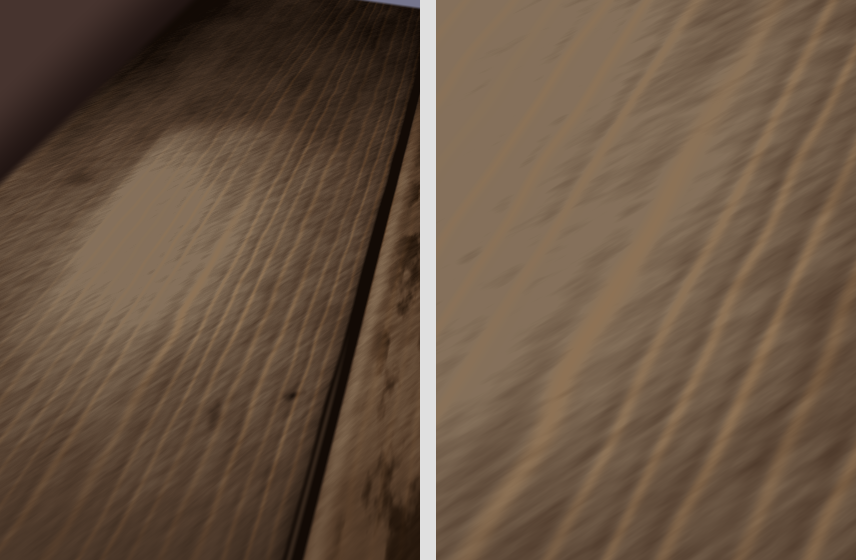
Left: the whole. Right: its middle third, enlarged.
Reproduce this texture procedurally as a Shadertoy shader.

```glsl
// Stained wooden planks in perspective, with a soft window glow, a dark gap and a blurred edge.
const vec3 DEEP = vec3(0.07, 0.04, 0.02);
const vec3 BROWN = vec3(0.32, 0.24, 0.18);
const vec3 PALE = vec3(0.52, 0.44, 0.355);
const vec3 AMBER = vec3(0.035, 0.008, -0.020);
const vec3 CLOTH_DARK = vec3(0.12, 0.075, 0.065);
const vec3 CLOTH_LIGHT = vec3(0.28, 0.205, 0.185);
const vec3 SKY = vec3(0.46, 0.46, 0.55);
const vec2 VANISH = vec2(0.904, 1.45);   // where the planks converge
const float GAP_RIGHT = 0.250;           // gap edges, as slopes to VANISH
const float GAP_LEFT = 0.274;
const float RING_COUNT = 27.0;
const float RING_CONTRAST = 0.065;
const float FLECK_CONTRAST = 0.13;
const float BLOTCH_CONTRAST = 0.10;

float hash(vec2 p) {
    return fract(sin(dot(p, vec2(127.1, 311.7))) * 43758.5453);
}

float noise(vec2 p) {
    vec2 i = floor(p), f = fract(p);
    f = f * f * (3.0 - 2.0 * f);
    return mix(mix(hash(i), hash(i + vec2(1, 0)), f.x),
               mix(hash(i + vec2(0, 1)), hash(i + vec2(1, 1)), f.x), f.y);
}

float fbm(vec2 p) {
    float sum = 0.0, amp = 0.53;
    for (int i = 0; i < 4; i++) {
        sum += amp * noise(p);
        p = p * 2.03 + 17.3;
        amp *= 0.5;
    }
    return sum;
}

float bell(float x, float width) {
    return exp(-x * x / (width * width));
}

// Pale growth line with a darker flank; plank is (slope, depth)
float growthRing(vec2 plank) {
    float pos = plank.x * RING_COUNT + 1.3 * noise(plank * vec2(11.0, 1.3))
              + 0.16 * noise(plank * vec2(40.0, 22.0));
    float phase = fract(pos);
    float strength = 0.45 + 0.8 * noise(vec2(floor(pos) * 7.3, plank.y * 5.0));
    return strength * (bell(phase - 0.45, 0.13) - 0.55 * bell(phase - 0.73, 0.16));
}

// Soft reflected window with a slanted left side and a rounded top
float windowGlow(vec2 p) {
    float side = p.x - 0.078 - 0.895 * (p.y - 0.518);
    float top = 0.79 - 0.9 * pow(abs(p.x - 0.40), 2.0) - p.y;
    float blur = mix(0.10, 0.022, smoothstep(0.45, 0.72, p.y));
    float mask = smoothstep(-blur, blur, side) * smoothstep(-0.012, 0.035, top);
    vec2 q = (p - vec2(0.25, 0.63)) / vec2(0.24, 0.25);
    return mask * exp(-dot(q, q));
}

// Small dark stain, slightly ragged
float knot(vec2 p, vec2 center, vec2 size) {
    vec2 q = (p - center) / size;
    q.y -= 0.5 * q.x;
    return exp(-dot(q, q) * (0.5 + noise(p * 90.0)));
}

void mainImage(out vec4 fragColor, in vec2 fragCoord) {
    vec2 p = fragCoord / iResolution.y;
    float height = VANISH.y - p.y;
    vec2 plank = vec2((VANISH.x - p.x) / height, 1.0 / height);
    float slope = plank.x;
    float focus = smoothstep(-0.15, 0.35, p.y) * (1.0 - 0.75 * smoothstep(0.65, 1.0, p.y));
    float rightPlank = 1.0 - smoothstep(GAP_RIGHT - 0.004, GAP_RIGHT + 0.002, slope);

    // Broad lighting
    float tone = 0.325 + 0.20 * windowGlow(p);
    tone += 0.07 * bell(length((p - vec2(0.22, 0.48)) / vec2(1.0, 0.8)), 0.28);
    tone -= 0.17 * smoothstep(0.66, 1.0, p.y);
    tone -= 0.05 * smoothstep(0.25, 0.0, p.y);
    tone -= 0.05 * smoothstep(0.48, 0.75, p.x) * smoothstep(0.35, 0.75, p.y);

    // Stain blotches, growth rings and short slanted fibres
    tone += BLOTCH_CONTRAST * (fbm(plank * vec2(16.0, 9.0)) - 0.5);
    float ring = growthRing(plank) * (1.0 - 0.75 * smoothstep(0.50, 0.95, slope));
    ring *= (0.35 + 0.65 * focus) * (1.0 - 0.7 * rightPlank);
    tone += RING_CONTRAST * ring;
    vec2 fibre = vec2((slope + plank.y) * 120.0, plank.y * 58.0);
    tone += FLECK_CONTRAST * (0.25 + 0.75 * focus) * (fbm(fibre) - 0.5);

    // Knots and a fine scratch
    tone -= 0.20 * knot(p, vec2(0.521, 0.294), vec2(0.014, 0.008));
    tone -= 0.13 * knot(p, vec2(0.382, 0.258), vec2(0.013, 0.018));
    tone -= 0.08 * knot(p, vec2(0.143, 0.680), vec2(0.030, 0.012));
    vec2 mark = p - vec2(0.237, 0.608);
    tone += 0.12 * bell(mark.y - 0.16 * mark.x, 0.0018) * bell(mark.x, 0.022);

    // Mottled neighbouring plank with a worn, pale rim
    float mottle = smoothstep(0.42, 0.68, fbm(plank * vec2(38.0, 16.0) + 5.0));
    tone += rightPlank * (0.03 - 0.17 * mottle * smoothstep(0.235, 0.19, slope));
    tone += 0.10 * rightPlank * bell(slope - 0.238, 0.014) * smoothstep(0.95, 0.55, p.y);

    // Gap with a dim bevel on its left wall
    float gapLeft = GAP_LEFT + 0.003 * noise(vec2(plank.y * 14.0, 2.0));
    float gap = smoothstep(GAP_RIGHT - 0.002, GAP_RIGHT + 0.004, slope)
              * (1.0 - smoothstep(gapLeft - 0.004, gapLeft + 0.004, slope));
    float bevel = bell(slope - 0.268, 0.004) * smoothstep(0.45, 0.25, p.y);
    tone -= 0.07 * bell(slope - gapLeft, 0.016);
    tone = mix(tone, 0.055 + 0.14 * bevel, gap);

    // Cloth edge shades the wood beside it
    float cloth = (p.y - 0.672 - 0.95 * p.x) / 1.38;
    tone -= 0.13 * smoothstep(-0.10, 0.0, cloth) * smoothstep(0.60, 1.0, p.y);

    // Tone to stain colour
    tone = max(tone, 0.05);
    vec3 color = mix(DEEP, BROWN, clamp((tone - 0.07) / 0.25, 0.0, 1.0));
    color = mix(color, PALE, clamp((tone - 0.32) / 0.20, 0.0, 1.0));
    color += AMBER * (max(ring, 0.0) + 0.5 * rightPlank) * (1.0 - gap);

    // Blurred cloth and bright far corner
    vec3 clothColor = mix(CLOTH_DARK, CLOTH_LIGHT, smoothstep(-0.01, 0.13, cloth));
    color = mix(color, clothColor, smoothstep(-0.010, 0.010, cloth));
    float corner = p.y - 1.0 + 0.14 * (p.x - 0.64);
    color = mix(color, SKY, smoothstep(-0.003, 0.004, corner) * smoothstep(0.60, 0.66, p.x));

    fragColor = vec4(clamp(color, 0.0, 1.0), 1.0);
}
```
